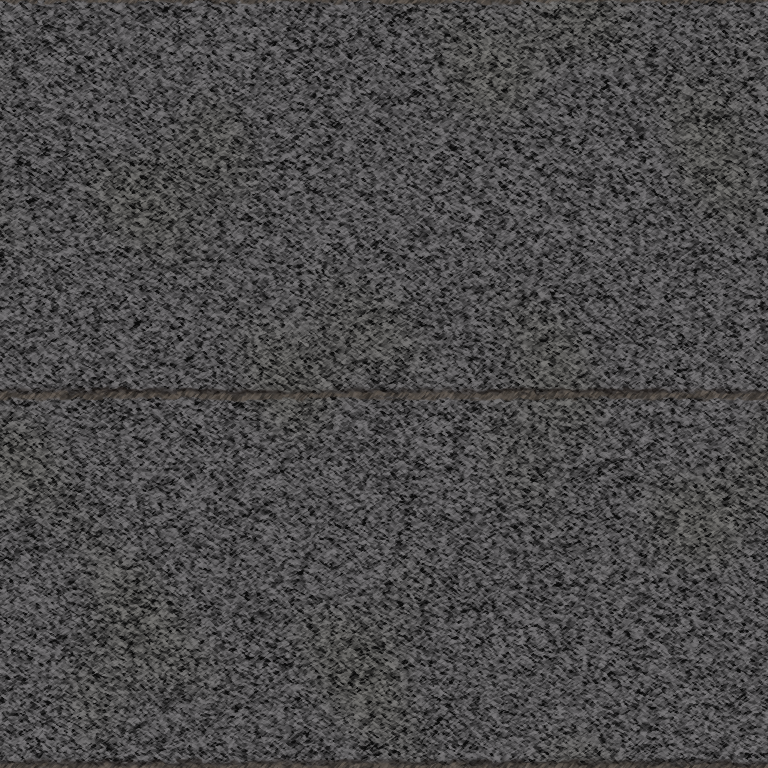
Give the GLSL for this texture, as a Shadertoy shader.

```glsl
// Two courses of dark speckled granite, parted by thin rough mortar joints.

vec3 hash3(vec2 cell) {
    vec3 q = fract(vec3(cell.xyx) * vec3(0.1031, 0.1030, 0.0973));
    q += dot(q, q.yxz + 33.33);
    return fract((q.xxy + q.yzz) * q.zyx);
}

// Soft cellular noise: each grain has its own brightness; wraps at the edges.
float grains(vec2 uv, vec2 count, float seed) {
    vec2 p = uv * count;
    vec2 base = floor(p);
    float sum = 0.0, total = 0.0;
    for (int j = -1; j <= 1; j++)
    for (int i = -1; i <= 1; i++) {
        vec2 cell = base + vec2(i, j);
        vec3 h = hash3(mod(cell, count) + seed);
        vec2 toGrain = cell + h.xy - p;
        float weight = exp(-8.0 * dot(toGrain, toGrain));
        sum += weight * h.z;
        total += weight;
    }
    return sum / total;
}

// Broad, wrapping drift from layered sines, about -1 to 1.
float drift(vec2 uv, float seed) {
    vec2 a = 6.28318 * uv;
    return 0.5 * sin(a.x + 2.0 * a.y + seed + sin(2.0 * a.x - a.y))
         + 0.3 * sin(3.0 * a.x - 2.0 * a.y + seed * 1.7)
         + 0.2 * sin(5.0 * a.x + 4.0 * a.y + seed * 2.3);
}

void mainImage(out vec4 fragColor, in vec2 fragCoord) {
    vec2 uv = fragCoord / iResolution.xy;

    // Granite: two layers of grains, sheared opposite ways into short flecks
    float falling = grains(vec2(uv.x + uv.y, uv.y), vec2(250.0), 7.0);
    float rising = grains(vec2(uv.x - uv.y, uv.y), vec2(310.0), 51.0);
    float speckle = 0.55 * falling + 0.45 * rising - 0.5;
    float shade = 0.305 + 0.56 * speckle - 0.4 * speckle * speckle;
    shade += 0.006 * drift(uv, 1.0);
    vec3 tint = mix(vec3(1.0, 0.985, 1.0), vec3(1.0, 0.99, 0.965),
                    smoothstep(0.0, 1.0, drift(uv, 4.0)));
    vec3 color = clamp(shade, 0.045, 0.5) * tint;

    // Signed height above the nearest joint, with a ragged course
    float joint = uv.y < 0.24 ? 0.002 : uv.y < 0.75 ? 0.486 : 1.002;
    float rough = grains(uv, vec2(90.0, 150.0), 19.0) - 0.5;
    float height = uv.y - joint + 0.001 * drift(vec2(uv.x * 3.0, joint), 2.0) + 0.006 * rough;

    // Mortar: brown, streaked along the joint
    float streak = grains(vec2(uv.x, uv.y - uv.x), vec2(150.0, 300.0), 83.0);
    vec3 mortar = vec3(0.30, 0.272, 0.245) * (0.55 + 0.85 * streak);
    float band = 1.0 - smoothstep(0.002, 0.0065, abs(height + 0.001));
    color = mix(color, mortar, 0.8 * band);

    // Dark crevice under the upper course, broken along its length
    float crevice = exp(-pow((height - 0.005) / 0.0026, 2.0));
    float depth = 0.55 + 0.25 * drift(vec2(uv.x * 2.0, joint), 5.0);
    color = mix(color, vec3(0.11, 0.09, 0.08), crevice * depth);

    fragColor = vec4(color, 1.0);
}
```
